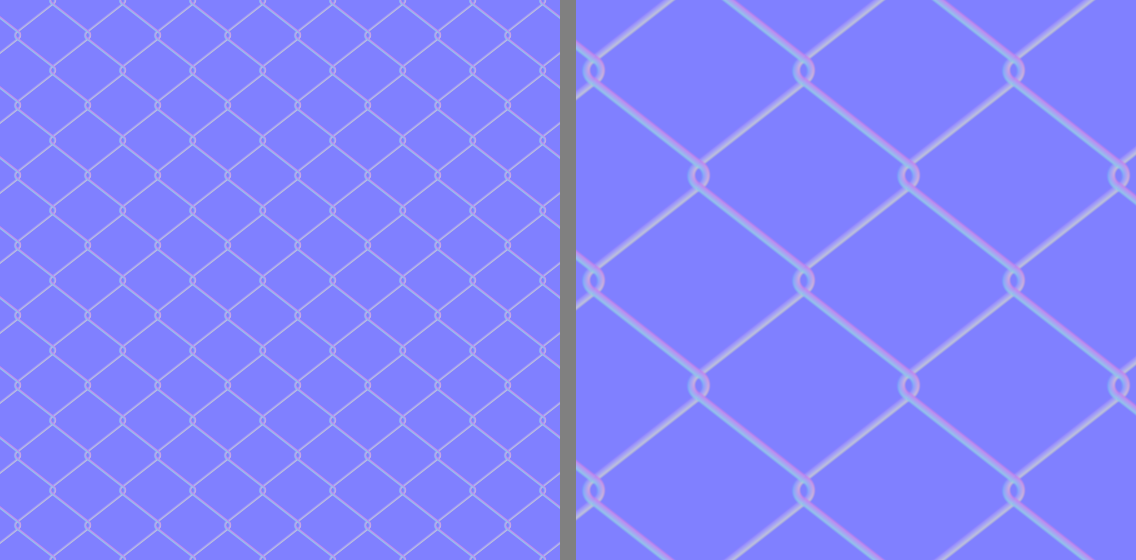
Left, the full canvas; right, a detail of the centre.
This texture map is drawn by a three.js fragment shader. Its source:

```glsl
// Tangent-space normal map of a chain-link fence, eight meshes each way.
// Two zigzag strands per mesh hook around each other; the offset from the
// nearest point of a strand's centre line gives the rounded wire's normal.
varying vec2 vUv;

const float REPEATS = 8.0;
const float WIRE_RADIUS = 0.018;   // in mesh units, as are all lengths below
const float EDGE_SOFTNESS = 0.008;
const float HOOK_REACH = 0.035;    // how far a hook passes its knot centre
const float HOOK_HEIGHT = 0.054;   // half the height of a knot
const vec2 NORMAL_BIAS = vec2(0.32, 0.30);
const float NORMAL_SPREAD = 0.38;

vec2 shorter(vec2 a, vec2 b) {
  return dot(a, a) < dot(b, b) ? a : b;
}

// Offset of p from the segment a-b.
vec2 segmentOffset(vec2 p, vec2 a, vec2 b) {
  vec2 ab = b - a;
  return p - a - ab * clamp(dot(p - a, ab) / dot(ab, ab), 0.0, 1.0);
}

// Offset of p from an arc that bulges to the right around the origin.
vec2 hookOffset(vec2 p, float reach, float halfHeight) {
  float radius = (reach * reach + halfHeight * halfHeight) / (2.0 * reach);
  float centreX = reach - radius;
  vec2 q = p - vec2(centreX, 0.0);
  float inSector = step(abs(q.y) * -centreX, q.x * halfHeight);
  vec2 onArc = q - radius * q / max(length(q), 0.0001);
  return mix(vec2(1.0), onArc, inSector);
}

// Offset from a vertical zigzag strand, right hook at y = 0, left at 0.5.
vec2 strandOffset(vec2 p) {
  vec2 q = fract(p) - vec2(0.5, 0.0);
  q.y = fract(q.y + 0.5) - 0.5;
  float mirror = q.y < 0.0 ? -1.0 : 1.0;
  q.y = abs(q.y) - 0.25;
  float turn = q.y > 0.0 ? -1.0 : 1.0;   // half turn about the span's middle
  q *= turn;

  vec2 knot = vec2(0.25, -0.25);
  vec2 spanEnd = knot + vec2(0.0, HOOK_HEIGHT);
  vec2 span = segmentOffset(q, spanEnd, -0.4 * spanEnd);
  vec2 hook = hookOffset(q - knot, HOOK_REACH, HOOK_HEIGHT);
  return shorter(span, hook) * turn * vec2(1.0, mirror);
}

float wireMask(vec2 offset) {
  return 1.0 - smoothstep(WIRE_RADIUS - EDGE_SOFTNESS,
                          WIRE_RADIUS + EDGE_SOFTNESS, length(offset));
}

// Encoded normal of a round wire, with green pointing down.
vec3 wireColour(vec2 offset) {
  vec2 across = offset / max(WIRE_RADIUS, length(offset));
  vec2 tilt = NORMAL_BIAS + NORMAL_SPREAD * across * vec2(1.0, -1.0);
  float facing = sqrt(max(0.0, 1.0 - dot(tilt, tilt)));
  return 0.5 + 0.5 * vec3(tilt, facing);
}

vec3 drawWire(vec3 base, vec2 offset) {
  return mix(base, wireColour(offset), wireMask(offset));
}

void main() {
  vec2 p = vUv * REPEATS;
  vec2 first = strandOffset(p);
  vec2 second = strandOffset(p + 0.5);

  // Falling spans lie over rising ones, so the strands swap by half mesh.
  bool firstOnTop = fract(p.y) < 0.5;
  vec2 upper = firstOnTop ? first : second;
  vec2 lower = firstOnTop ? second : first;

  vec3 colour = vec3(0.5, 0.5, 1.0);     // flat ground
  colour = drawWire(colour, lower);
  colour = drawWire(colour, upper);
  gl_FragColor = vec4(colour, 1.0);
}
```
